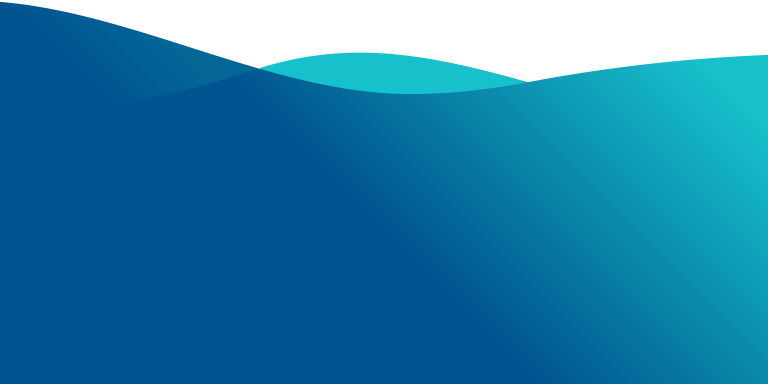
Give the GLSL for this background, as a Shadertoy shader.

```glsl
// Two overlapping blue and teal waves under a white sky, lit along a diagonal.

const vec3 SKY  = vec3(1.0);
const vec3 DEEP = vec3(0.0, 0.33, 0.56);
const vec3 TEAL = vec3(0.09, 0.755, 0.795);
const vec3 VEIL = vec3(0.017, 0.405, 0.597);

// Diagonal ramps: start and end of x + y - 1, in canvas heights
const vec2 BODY_RAMP = vec2(0.404, 1.667);
const vec2 VEIL_RAMP = vec2(0.02, 0.36);

// Crest knots: x, height, slope
const vec3 FRONT_A = vec3(0.0, 0.995, -0.08);
const vec3 FRONT_B = vec3(1.068, 0.755, 0.0);
const vec3 FRONT_C = vec3(1.375, 0.786, 0.19);
const vec3 FRONT_D = vec3(2.0, 0.857, 0.04);
const vec3 BACK_A = vec3(0.3125, 0.742, 0.0);
const vec3 BACK_B = vec3(0.677, 0.823, 0.31);
const vec3 BACK_C = vec3(0.9375, 0.863, 0.0);
const vec3 BACK_D = vec3(1.375, 0.786, -0.28);

// Cubic Hermite height between two knots
float arc(float x, vec3 a, vec3 b) {
    float span = b.x - a.x;
    float t = clamp((x - a.x) / span, 0.0, 1.0);
    float u = 1.0 - t;
    return mix(a.y, b.y, t * t * (3.0 - 2.0 * t))
         + span * t * u * (a.z * u - b.z * t);
}

// Smooth curve through four knots
float crest(float x, vec3 a, vec3 b, vec3 c, vec3 d) {
    if (x < b.x) return arc(x, a, b);
    if (x < c.x) return arc(x, b, c);
    return arc(x, c, d);
}

// Antialiased coverage below a crest
float below(float y, float height, float pixel) {
    return clamp((height - y) / pixel + 0.5, 0.0, 1.0);
}

float ramp(float v, vec2 range) {
    return clamp((v - range.x) / (range.y - range.x), 0.0, 1.0);
}

void mainImage(out vec4 fragColor, in vec2 fragCoord) {
    vec2 p = fragCoord / iResolution.xy * vec2(2.0, 1.0);
    float pixel = 1.0 / iResolution.y;
    float diagonal = p.x + p.y - 1.0;

    float front = below(p.y, crest(p.x, FRONT_A, FRONT_B, FRONT_C, FRONT_D), pixel);
    float back = below(p.y, crest(p.x, BACK_A, BACK_B, BACK_C, BACK_D), pixel);

    // The back wave only rises between its two crossings with the front
    float hump = back * step(BACK_B.x, p.x) * step(p.x, BACK_D.x);
    vec3 color = mix(SKY, TEAL, hump);

    // Front wave body, with a pale veil on the left above the back crest
    vec3 body = mix(DEEP, TEAL, ramp(diagonal, BODY_RAMP));
    float veil = (1.0 - back) * step(p.x, BACK_B.x);
    body = mix(body, VEIL, veil * ramp(diagonal, VEIL_RAMP));

    fragColor = vec4(mix(color, body, front), 1.0);
}
```
